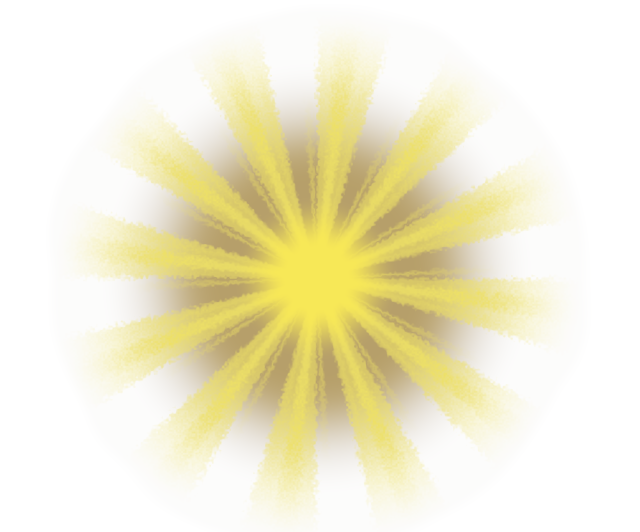
This background is drawn by a Shadertoy shader. Its source:

```glsl
const float RAY_COUNT = 12.0;
const float RAY_TILT = -8.5;
const vec3 PAPER = vec3(1.0);
const vec3 HAZE = vec3(0.988, 0.987, 0.985);
const vec3 TAN = vec3(0.715, 0.625, 0.415);
const vec3 GREY_TAN = vec3(0.77, 0.72, 0.65);
const vec3 RAY_YELLOW = vec3(0.93, 0.88, 0.40);
const vec3 CORE_YELLOW = vec3(0.97, 0.91, 0.34);

float hash(vec2 p) {
    vec3 q = fract(vec3(p.xyx) * 0.1031);
    q += dot(q, q.yzx + 33.33);
    return fract((q.x + q.y) * q.z);
}

float valueNoise(vec2 p) {
    vec2 cell = floor(p);
    vec2 f = fract(p);
    f = f * f * (3.0 - 2.0 * f);
    float low = mix(hash(cell), hash(cell + vec2(1.0, 0.0)), f.x);
    float high = mix(hash(cell + vec2(0.0, 1.0)), hash(cell + vec2(1.0)), f.x);
    return mix(low, high, f.y);
}

// 1 inside a strip of angles, 0 outside
float band(float angle, float middle, float halfWidth, float softness) {
    return 1.0 - smoothstep(halfWidth - softness, halfWidth + softness, abs(angle - middle));
}

// 1 near the centre, falling to 0 between two radii
float fade(float radius, float inner, float outer) {
    return 1.0 - smoothstep(inner, outer, radius);
}

// Opacity of one ray with its bright spine and thin side streaks
float rayOpacity(float angle, float radius, float seed, float grain, float softness) {
    float reach = mix(0.49, 0.52, seed);
    float body = band(angle, 0.0, 8.2, softness) * fade(radius, 0.27, reach);
    float spine = band(angle, 1.0, 2.7, softness + 0.5) * fade(radius, 0.28, reach);
    float flank = band(angle, -5.2, 1.1, softness + 0.4) * fade(radius, 0.20, 0.44);
    float streak = band(angle, 11.2, 1.2, softness) * fade(radius, 0.16, 0.36);
    float opacity = body * 0.60 + spine * 0.30 + flank * 0.13 + streak * 0.48;
    float roughness = 0.45 * smoothstep(0.10, 0.42, radius);
    return clamp(opacity * (1.0 + roughness * (grain - 0.5)), 0.0, 1.0);
}

void mainImage(out vec4 fragColor, in vec2 fragCoord) {
    vec2 centre = vec2(0.495 * iResolution.x / iResolution.y, 0.477);
    vec2 p = fragCoord / iResolution.y - centre;
    float radius = length(p);
    float pixel = 1.0 / iResolution.y;

    // Fine grain roughens the ray borders
    float grain = valueNoise((p + 2.0) * 300.0);
    float jitter = (valueNoise((p + 5.0) * 210.0) - 0.5) * 2.2;

    // Fold the circle into equal sectors
    float sector = 360.0 / RAY_COUNT;
    float turn = degrees(atan(p.y, p.x + 1e-6)) - RAY_TILT;
    float index = floor(turn / sector + 0.5);
    float angle = turn - index * sector + jitter;
    float seed = hash(vec2(mod(index, RAY_COUNT), 7.0));
    float softness = 0.7 + degrees(pixel / max(radius, 0.01));

    // Faint disc and brown glow
    float rim = 0.51 + 0.025 * valueNoise(p * 9.0 + 20.0);
    vec3 color = mix(PAPER, HAZE, fade(radius, rim - 0.03, rim));
    vec3 glow = mix(TAN, GREY_TAN, smoothstep(0.22, 0.36, radius));
    color = mix(color, glow, fade(radius, 0.18, 0.41));

    // Rays and luminous core
    color = mix(color, RAY_YELLOW, rayOpacity(angle, radius, seed, grain, softness));
    float coreRadius = radius - 0.012 * band(angle, 0.0, 5.0, 5.0);
    color = mix(color, CORE_YELLOW, fade(coreRadius, 0.055, 0.155));

    fragColor = vec4(color, 1.0);
}
```
